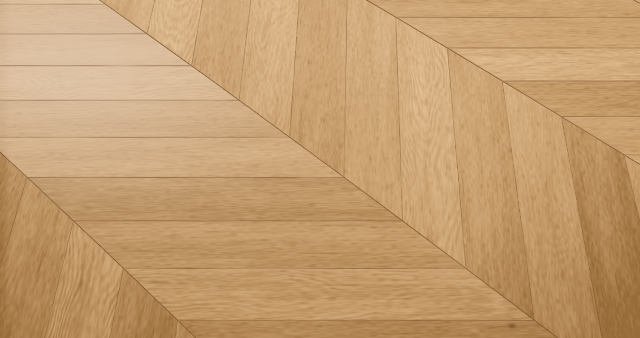
Give the GLSL for this texture, as a Shadertoy shader.

```glsl
float hash(vec2 p) {
    return fract(sin(dot(p, vec2(127.1, 311.7))) * 4375.85);
}

float noise(vec2 p) {
    vec2 i = floor(p), f = fract(p);
    f = f * f * (3.0 - 2.0 * f);
    return mix(mix(hash(i), hash(i + vec2(1, 0)), f.x),
               mix(hash(i + vec2(0, 1)), hash(i + vec2(1, 1)), f.x), f.y);
}

// Canvas length covered by one unit of a floor coordinate
float unitLength(float coord) {
    return 1.0 / (length(vec2(dFdx(coord), dFdy(coord))) * iResolution.y + 1e-5);
}

float seamLine(float dist, float halfWidth) {
    float soft = 0.7 / iResolution.y;
    return 1.0 - smoothstep(halfWidth - soft, halfWidth + soft, dist);
}

// Wood grain, x along the plank and y across it, in plank widths
float woodGrain(vec2 q, float seed, float figure) {
    vec2 s = q + vec2(seed * 7.3, seed * 13.7);
    float broad = noise(s * vec2(0.4, 3.5)) - 0.5;
    float fibre = noise(s * vec2(2.5, 22.0)) - 0.5;
    float pores = noise(s * vec2(9.0, 46.0)) - 0.5;
    float flecks = smoothstep(0.68, 0.95, noise(s * vec2(6.0, 30.0) + 40.0));
    // Cathedral arches: nested parabolas bent by noise
    float v = fract(q.y) - 0.5 + 0.3 * (noise(s * vec2(0.7, 0.2)) - 0.5);
    float arches = q.x * 0.7 + 8.0 * v * v + 2.2 * noise(s * vec2(0.9, 3.0))
                 + 0.25 * noise(s * vec2(4.0, 12.0));
    float rings = sin(arches * 13.0) * noise(s * vec2(1.5, 4.0));
    return 0.22 * broad + 0.17 * fibre + 0.24 * pores - 0.15 * flecks
         + 0.14 * figure * rings;
}

void mainImage(out vec4 fragColor, in vec2 fragCoord) {
    // Canvas position in heights, y measured downward
    vec2 p = vec2(fragCoord.x, iResolution.y - fragCoord.y) / iResolution.y;

    // Perspective floor coordinates, one unit per plank
    float row = (p.y - 0.0123) / (0.085 + 0.0341 * (p.y - 0.0123));
    float column = (p.x - 0.315 + 0.27 * p.y) / (0.1424 + 0.0505 * p.y);
    float diagonal = row - column;
    float rowLength = unitLength(row);
    float columnLength = unitLength(column);
    float diagonalLength = unitLength(diagonal);

    // Chevron bands alternate between level and upright planks
    float bandWidth = 5.55;
    float band = floor(diagonal / bandWidth);
    bool level = mod(band, 2.0) < 0.5;
    float shift = bandWidth * abs(floor((band + 1.0) * 0.5));
    float across = (level ? row : column) + shift;
    float along = level ? column : row;
    float plank = floor(across);

    // Tone and grain of each plank
    float tone = fract(plank * 0.382 + 0.1 + band * 0.5);
    float seed = hash(vec2(plank, band));
    float figure = 0.2 + smoothstep(0.55, 0.88, tone);
    float shade = 0.66 - 0.46 * p.y + 0.34 * (tone - 0.5);
    shade += woodGrain(vec2(along, across), seed, figure);

    // Room light: bright centre, darker lower corners and edges
    vec2 toCentre = p - vec2(1.2, 0.4);
    shade += 0.16 * exp(-3.0 * dot(toCentre, toCentre));
    shade -= 0.22 * smoothstep(1.4, 1.95, p.x) * smoothstep(0.2, 1.0, p.y);
    shade -= 0.12 * smoothstep(0.5, 0.0, p.x) * smoothstep(0.4, 1.0, p.y);
    shade -= 0.2 * smoothstep(0.035, 0.0, p.x);

    vec3 darkOak = vec3(0.65, 0.48, 0.28);
    vec3 honeyOak = vec3(0.785, 0.622, 0.43);
    vec3 paleOak = vec3(0.87, 0.735, 0.56);
    vec3 color = mix(darkOak, honeyOak, clamp(shade * 2.0, -0.4, 1.0));
    color = mix(color, paleOak, clamp(shade * 2.0 - 1.0, 0.0, 1.1));

    // Window sheen at the upper left
    vec2 toSheen = (p - vec2(0.2, 0.17)) * vec2(1.5, 2.6);
    float sheen = exp(-dot(toSheen, toSheen)) * (level ? 0.72 : 0.12);
    color = mix(color, vec3(0.89, 0.80, 0.71), sheen);

    // Small knot
    vec2 toKnot = (p - vec2(1.515, 0.965)) * vec2(90.0, 140.0);
    color = mix(color, vec3(0.42, 0.27, 0.14), 0.7 * exp(-dot(toKnot, toKnot)));

    // Seams between planks and along the chevron joints
    float edge = fract(across);
    float plankDist = min(edge, 1.0 - edge) * (level ? rowLength : columnLength);
    float joint = fract(diagonal / bandWidth);
    float jointDist = min(joint, 1.0 - joint) * bandWidth * diagonalLength;
    float wear = 0.45 + 0.8 * noise(vec2(along * 1.6, plank * 5.0));
    float seam = seamLine(plankDist, 0.0011) * wear * (level ? 0.6 : 0.45);
    float jointWear = 0.6 + 0.3 * noise(vec2(along * 2.0, band * 9.0));
    seam = max(seam, seamLine(jointDist, 0.0012) * jointWear);
    color = mix(color, vec3(0.44, 0.29, 0.15), seam);

    fragColor = vec4(color, 1.0);
}
```
